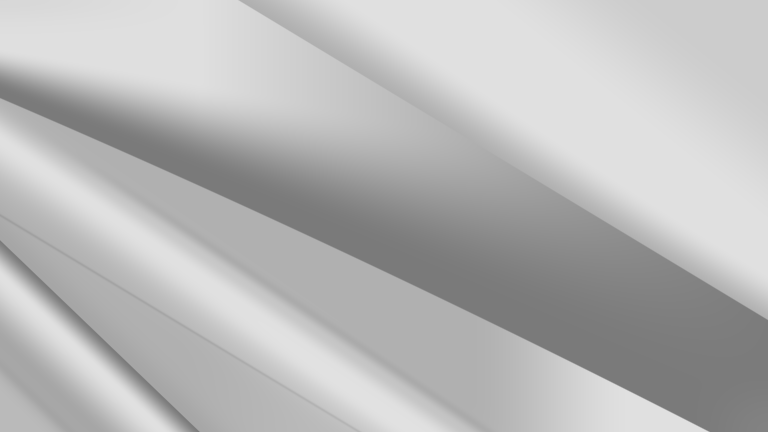
Reproduce this background procedurally as a Shadertoy shader.

```glsl
// Draws overlapping grey satin folds that sweep from upper left to lower right.
// Each sheet is shaded by its depth below or above a sloping crease curve,
// then the sheets are layered with smooth masks cut along those creases.

// Creases: x = height at left side, y = slope, z = bend.
// Lengths are in canvas heights; y is measured down from the top.
const vec3 UPPER_CREASE  = vec3(-0.333, 0.604, 0.0);
const vec3 MAIN_CREASE   = vec3(0.227, 0.428, 0.0259);
const vec3 CORNER_CREASE = vec3(0.556, 0.96, 0.0);
const vec3 SEAM          = vec3(0.498, 0.603, 0.0);
const vec3 RIDGE         = vec3(0.324, 0.68, 0.0);
const vec3 PLEAT         = vec3(0.243, 0.67, 0.0);
const vec3 HAZE_LINE     = vec3(-1.037, 0.80, 0.0);

// Grey levels
const float HIGHLIGHT = 0.88;
const float HAZE      = 0.80;
const float CLOTH     = 0.69;
const float SHADOW    = 0.48;

// Signed vertical depth below a crease
float depthBelow(vec3 crease, vec2 p) {
    return p.y - (crease.x + p.x * (crease.y + crease.z * p.x));
}

// Soft streak centred on zero
float streak(float d, float width) {
    float t = d / width;
    return exp(-t * t);
}

// Pale sheet at the upper right, shaded beside its lower crease
float paleSheet(vec2 p) {
    float rise = -depthBelow(UPPER_CREASE, p);
    float shadeWidth = mix(0.17, 0.11, smoothstep(0.5, 1.7, p.x));
    float tone = mix(0.68, HIGHLIGHT, smoothstep(-0.02, shadeWidth, rise));
    float haze = smoothstep(-0.16, 0.17, -depthBelow(HAZE_LINE, p));
    return mix(tone, HAZE, haze);
}

// Wide diagonal sheet, its shadow broadening toward the right
float wideSheet(vec2 p) {
    float rise = -depthBelow(MAIN_CREASE, p);
    float shadowWidth = 0.116 + 0.27 * p.x;
    float lit = 0.875 - 0.294 * max(p.x - 0.463, 0.0);
    lit -= 0.03 * streak(p.y, 0.05) * (1.0 - smoothstep(0.0, 0.5, p.x));
    float tone = mix(SHADOW, lit, smoothstep(0.16, 1.0, rise / shadowWidth));
    return tone + 0.03 * smoothstep(0.85, 1.0, p.y) * smoothstep(1.6, 1.78, p.x);
}

// Lower sheet with a glossy ridge, a faint pleat and a fine seam
float ridgeSheet(vec2 p) {
    float tone = CLOTH + 0.19 * smoothstep(1.08, 1.48, p.x);
    float fromRidge = depthBelow(RIDGE, p);
    float ridgeWidth = fromRidge < 0.0 ? 0.055 : 0.085;
    tone = mix(tone, HIGHLIGHT, streak(fromRidge, ridgeWidth));

    float fromPleat = depthBelow(PLEAT, p);
    float pleatFade = smoothstep(0.0, 0.5, p.x);
    tone -= 0.035 * pleatFade * streak(fromPleat, 0.012);
    tone += 0.025 * pleatFade * streak(fromPleat - 0.026, 0.012);

    float fromSeam = depthBelow(SEAM, p);
    float beforeSeam = smoothstep(0.004, -0.004, fromSeam);
    tone += 0.05 * beforeSeam * smoothstep(0.1, 0.8, p.x) * smoothstep(0.0, 0.06, fromRidge);
    tone -= 0.06 * streak(fromSeam, 0.0035);
    float belowSeam = 1.0 - beforeSeam;
    tone += belowSeam * 0.04 * smoothstep(0.4, 0.8, p.x);
    return tone - 0.04 * streak(depthBelow(CORNER_CREASE, p), 0.06);
}

// Rolled sheet in the lower left corner
float cornerSheet(vec2 p) {
    float d = depthBelow(CORNER_CREASE, p);
    float tone = mix(0.46, HIGHLIGHT, smoothstep(-0.01, 0.08, d));
    tone = mix(tone, 0.65, smoothstep(0.08, 0.23, d));
    tone += 0.08 * smoothstep(0.23, 0.36, d);
    return tone - 0.04 * streak(d - 0.29, 0.02);
}

void mainImage(out vec4 fragColor, in vec2 fragCoord) {
    vec2 p = fragCoord / iResolution.y;
    p.y = 1.0 - p.y;
    float soft = 1.0 / iResolution.y;

    // Layer the sheets from the upper right to the lower left
    float tone = paleSheet(p);
    tone = mix(tone, wideSheet(p), smoothstep(-soft, soft, depthBelow(UPPER_CREASE, p)));
    tone = mix(tone, ridgeSheet(p), smoothstep(-soft, soft, depthBelow(MAIN_CREASE, p)));
    tone = mix(tone, cornerSheet(p), smoothstep(-soft, soft, depthBelow(CORNER_CREASE, p)));

    fragColor = vec4(vec3(clamp(tone, 0.0, 1.0)), 1.0);
}
```
